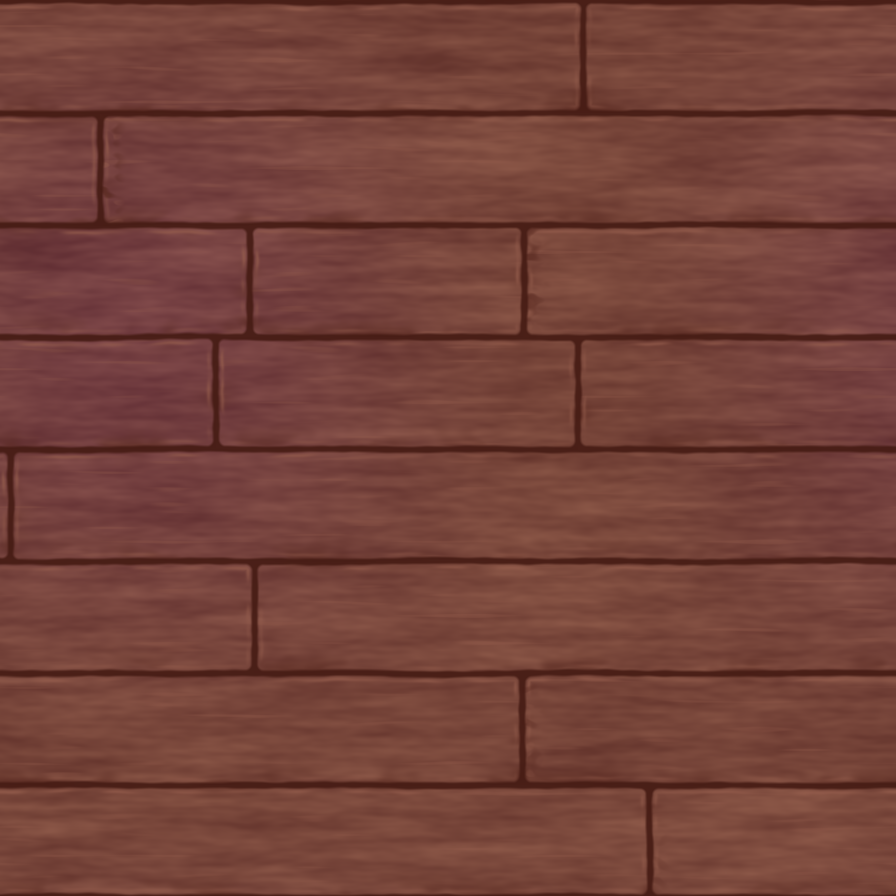
A three.js fragment shader for this texture:

```glsl
// Painted red-brown floorboards: eight rows of long planks with staggered butt joints.
// Each plank is a rounded-box distance field with dark seams and worn, lighter rims;
// stretched periodic gradient noise gives the grain, scratches and smudges.
varying vec2 vUv;

const float ROWS = 8.0;
const float ROW_SHIFT = 0.0015;
const float GAP = 0.0020;            // half the seam width
const float SEAM_SOFTNESS = 0.0034;
const float CORNER = 0.008;
const float WOBBLE = 0.0030;
const float GRAIN = 0.42;
const float TAU = 6.2831853;

// Joint positions and end wear, rows counted from the top
const vec4 JOINT_UPPER = vec4(0.651, 0.112, 0.279, 0.241);
const vec4 JOINT_LOWER = vec4(0.012, 0.284, 0.583, 0.725);
const vec4 SPAN_UPPER = vec4(0.0, 0.0, 0.306, 0.404);  // to a second joint
const vec4 WEAR_UPPER = vec4(0.0, 1.0, 0.8, 0.0);
const vec4 WEAR_LOWER = vec4(0.0, 0.1, 0.5, 0.3);

const vec3 WOOD_DARK = vec3(0.395, 0.205, 0.180);
const vec3 WOOD_LIGHT = vec3(0.540, 0.335, 0.280);
const vec3 SEAM_COLOR = vec3(0.275, 0.110, 0.080);
const vec3 SMUDGE_COLOR = vec3(0.340, 0.155, 0.120);
const vec3 RIM_COLOR = vec3(0.585, 0.365, 0.300);
const vec3 COOL_SHIFT = vec3(-0.012, -0.020, 0.018);

float hash(vec2 p) {
  vec3 q = fract(p.xyx * vec3(0.1031, 0.1030, 0.0973));
  q += dot(q, q.yzx + 33.33);
  return fract((q.x + q.y) * q.z);
}

float corner(vec2 cell, vec2 offset, vec2 period) {
  float a = TAU * hash(mod(cell, period) + period * 0.37);
  return dot(vec2(cos(a), sin(a)), offset);
}

// Gradient noise that repeats over the unit square; freq holds whole numbers
float noise(vec2 uv, vec2 freq) {
  vec2 p = uv * freq;
  vec2 i = floor(p);
  vec2 f = p - i;
  vec2 u = f * f * f * (f * (f * 6.0 - 15.0) + 10.0);
  vec2 e = vec2(1.0, 0.0);
  float low = mix(corner(i, f, freq), corner(i + e, f - e, freq), u.x);
  float high = mix(corner(i + e.yx, f - e.yx, freq), corner(i + 1.0, f - 1.0, freq), u.x);
  return mix(low, high, u.y);
}

float pick(vec4 upper, vec4 lower, float row) {
  vec4 index = vec4(0.0, 1.0, 2.0, 3.0);
  return dot(upper, vec4(equal(index, vec4(row)))) + dot(lower, vec4(equal(index, vec4(row - 4.0))));
}

float roundedBox(vec2 p, vec2 halfSize, float radius) {
  vec2 q = abs(p) - halfSize + radius;
  return length(max(q, 0.0)) + min(max(q.x, q.y), 0.0) - radius;
}

void main() {
  vec2 uv = vec2(vUv.x, 1.0 - vUv.y);

  // Row and plank layout, with slightly uneven edges
  vec2 bent = uv + WOBBLE * vec2(0.5 * noise(uv, vec2(9.0, 31.0)), noise(uv, vec2(7.0, 8.0)));
  float y = (bent.y - ROW_SHIFT) * ROWS;
  float row = mod(floor(y), ROWS);
  float along = fract(bent.x - pick(JOINT_UPPER, JOINT_LOWER, row));
  float span = pick(SPAN_UPPER, vec4(0.0), row);
  float second = step(span, along);
  float width = mix(span, 1.0 - span, second);
  float fromLeft = along - span * second;
  vec2 local = vec2(fromLeft - 0.5 * width, (fract(y) - 0.5) / ROWS);
  float id = hash(vec2(row + 3.0, second + 11.0));
  vec2 woodUv = uv + vec2(id, id * 0.37);

  // Distance inside the plank, roughened along the rim and chipped at worn ends
  float depth = -roundedBox(local, vec2(0.5 * width, 0.5 / ROWS) - GAP, CORNER);
  float rough = noise(uv, vec2(45.0, 60.0));
  float wear = pick(WEAR_UPPER, WEAR_LOWER, row) * second * (1.0 - smoothstep(0.005, 0.032, fromLeft));
  float chips = wear * smoothstep(0.08, 0.4, noise(uv, vec2(48.0, 85.0)));
  depth += 0.0014 * rough;

  // Grain, broad tone and plank tone
  float grain = noise(woodUv, vec2(5.0, 58.0)) + 0.8 * noise(woodUv, vec2(14.0, 110.0))
    + 0.5 * noise(woodUv, vec2(44.0, 170.0));
  float broad = noise(uv, vec2(4.0, 9.0)) + 0.6 * noise(woodUv, vec2(11.0, 26.0));
  float tone = 0.53 + GRAIN * grain + 0.28 * broad + 0.14 * (id - 0.5);
  vec3 color = mix(WOOD_DARK, WOOD_LIGHT, clamp(tone, 0.0, 1.0));
  vec2 wave = 0.5 + 0.5 * cos(TAU * (uv - vec2(0.14, 0.38)));
  color += COOL_SHIFT * (1.6 * wave.x * wave.y - 0.2);

  // Fine light scratches
  float scratch = smoothstep(0.30, 0.55, noise(woodUv, vec2(9.0, 130.0)));
  color = mix(color, RIM_COLOR, 0.30 * scratch);

  // Smudges gathering near the edges, heavier at the lower one
  float edge = exp(-max(depth, 0.0) / 0.011);
  float patches = smoothstep(-0.05, 0.45, noise(uv, vec2(10.0, 34.0)) + 0.4 * rough);
  float lower = smoothstep(-0.03, 0.05, local.y);
  color = mix(color, SMUDGE_COLOR, edge * patches * mix(0.35, 0.8, lower));

  // Broken light rim, brighter on the upper edge
  float rim = exp(-pow((depth - 0.0055) / 0.0022, 2.0));
  float broken = smoothstep(-0.25, 0.45, noise(uv, vec2(22.0, 40.0)));
  color = mix(color, RIM_COLOR, rim * broken * mix(0.65, 0.38, lower));

  // Worn ends and seams
  color = mix(color, RIM_COLOR, 0.5 * wear * smoothstep(0.12, 0.4, noise(uv, vec2(60.0, 95.0))));
  color = mix(color, SMUDGE_COLOR, 0.75 * chips);
  float seam = 1.0 - smoothstep(-0.0005, SEAM_SOFTNESS, depth);
  color = mix(color, SEAM_COLOR, 0.93 * seam);

  gl_FragColor = vec4(color, 1.0);
}
```
